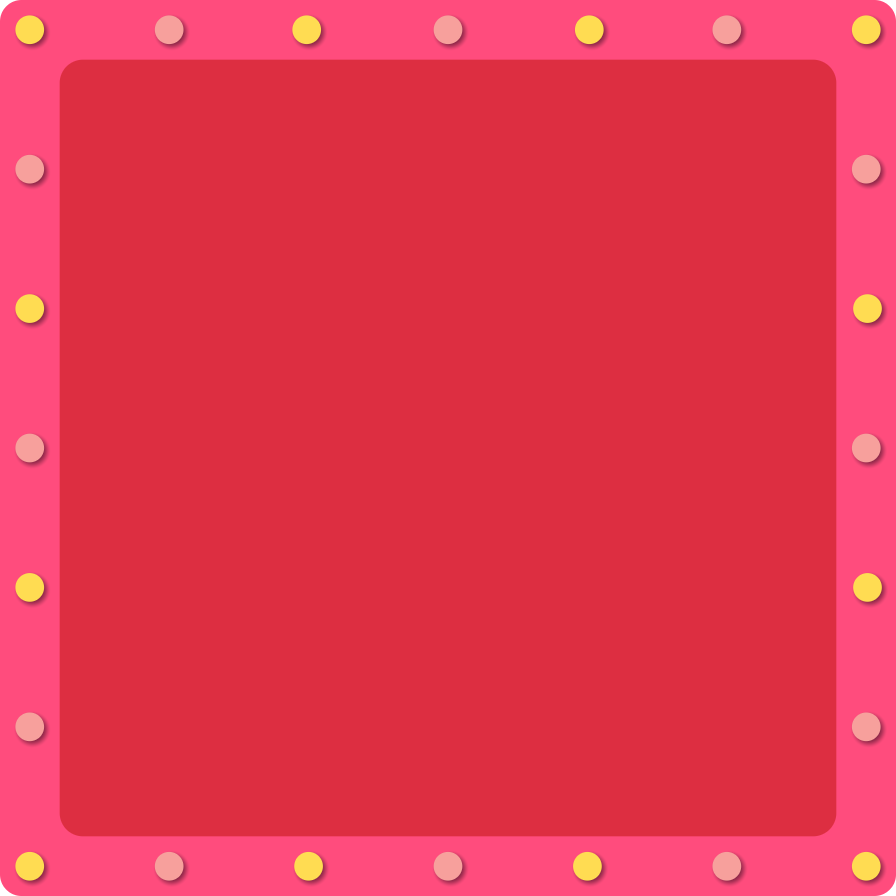
Write a WebGL 2 fragment shader that draws this background.

```glsl
#version 300 es
precision highp float;
// Draws a red rounded panel in a pink frame studded with alternating yellow and rose bulbs.

uniform vec2 u_resolution;
out vec4 fragColor;

const vec3 WHITE = vec3(1.0);
const vec3 PINK = vec3(1.0, 0.30, 0.49);
const vec3 RED = vec3(0.867, 0.18, 0.255);
const vec3 YELLOW = vec3(1.0, 0.863, 0.32);
const vec3 ROSE = vec3(0.97, 0.627, 0.61);
const vec3 SHADOW = vec3(0.08, 0.0, 0.06);

const float BULB_SPACING = 0.1556;
const float BULB_RADIUS = 0.016;
const float BULBS_PER_HALF_SIDE = 3.0;

// Signed distance to a centred square with rounded corners
float roundedSquare(vec2 p, float halfSize, float radius) {
    vec2 q = abs(p) - halfSize + radius;
    return length(max(q, 0.0)) + min(max(q.x, q.y), 0.0) - radius;
}

// Coverage of a shape, smoothed over one pixel
float coverage(float dist, float pixel) {
    return clamp(0.5 - dist / pixel, 0.0, 1.0);
}

// Slight hand-placed shift of the yellow bulbs on the top and right sides
vec2 bulbNudge(vec2 cell) {
    vec2 inner = vec2(equal(abs(cell), vec2(1.0)));
    float onTop = step(BULBS_PER_HALF_SIDE, cell.y);
    float onRight = step(BULBS_PER_HALF_SIDE, cell.x);
    return vec2(0.0021 * sign(cell.x) * inner.x * onTop + 0.0014 * inner.y * onRight, 0.0);
}

// Adds the nearest bulb of the border grid, with its soft shadow
vec3 addBulb(vec3 base, vec2 p, float pixel) {
    vec2 cell = clamp(round(p / BULB_SPACING), -BULBS_PER_HALF_SIDE, BULBS_PER_HALF_SIDE);
    float onBorder = step(BULBS_PER_HALF_SIDE, max(abs(cell.x), abs(cell.y)));
    vec2 local = p - cell * BULB_SPACING - bulbNudge(cell);

    float shadowDist = length(local - vec2(0.0029, -0.0029)) - BULB_RADIUS;
    float shadow = 0.5 * (1.0 - smoothstep(-0.0052, 0.0052, shadowDist));
    vec3 color = mix(base, SHADOW, shadow * onBorder);

    float parity = mod(cell.x + cell.y, 2.0);
    vec3 bulbColor = mix(YELLOW, ROSE, parity);
    float bulb = coverage(length(local) - BULB_RADIUS, pixel);
    return mix(color, bulbColor, bulb * onBorder);
}

void main() {
    float size = min(u_resolution.x, u_resolution.y);
    vec2 p = (gl_FragCoord.xy - 0.5 * u_resolution) / size;
    float pixel = 1.0 / size;

    // Frame, panel, then bulbs
    vec3 color = mix(WHITE, PINK, coverage(roundedSquare(p, 0.5, 0.024), pixel));
    color = mix(color, RED, coverage(roundedSquare(p, 0.4334, 0.026), pixel));
    color = addBulb(color, p, pixel);

    fragColor = vec4(color, 1.0);
}
```
